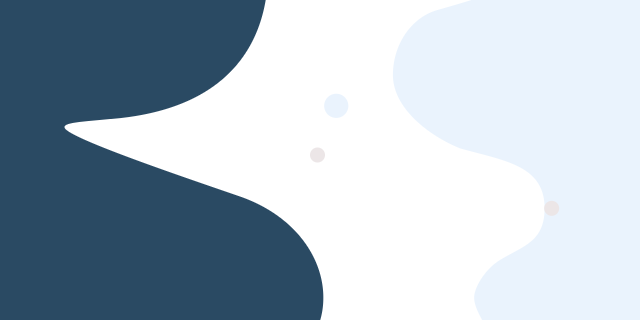
Reproduce this background procedurally as a WebGL 1 fragment shader.

```glsl
precision highp float;
// Flat background: a navy wave on the left, a pale blue wave on the right, and three dots on white.
uniform vec2 u_resolution;

// The canvas spans this many layout units, with y pointing down.
const vec2 CANVAS = vec2(768.0, 384.0);

const vec3 WHITE = vec3(1.0);
const vec3 NAVY = vec3(0.165, 0.29, 0.388);
const vec3 PALE_BLUE = vec3(0.918, 0.953, 0.992);
const vec3 BLUSH = vec3(0.925, 0.902, 0.906);

vec2 bezier(vec2 a, vec2 b, vec2 c, vec2 d, float t) {
  float s = 1.0 - t;
  return s * s * s * a + 3.0 * s * t * (s * b + t * c) + t * t * t * d;
}

vec2 bezierTangent(vec2 a, vec2 b, vec2 c, vec2 d, float t) {
  float s = 1.0 - t;
  return s * s * (b - a) + 2.0 * s * t * (c - b) + t * t * (d - c);
}

// Signed distance to a descending curve, positive to its right; zero outside its rows.
float edge(vec2 p, vec2 a, vec2 b, vec2 c, vec2 d) {
  if (p.y < a.y || p.y >= d.y) return 0.0;
  float t = 0.5;
  float stride = 0.25;
  // Bisect for the curve parameter on this row.
  for (int i = 0; i < 18; i++) {
    t += bezier(a, b, c, d, t).y < p.y ? stride : -stride;
    stride *= 0.5;
  }
  vec2 tangent = bezierTangent(a, b, c, d, t);
  return (p.x - bezier(a, b, c, d, t).x) * tangent.y / max(length(tangent), 0.0001);
}

// Each row belongs to exactly one segment, so the segments can be summed.
float leftWave(vec2 p) {
  return edge(p, vec2(319, -1), vec2(309, 60), vec2(268, 133), vec2(130, 143))
       + edge(p, vec2(130, 143), vec2(100, 146), vec2(76, 147), vec2(77.5, 153))
       + edge(p, vec2(77.5, 153), vec2(79, 165), vec2(225, 214), vec2(290, 236.5))
       + edge(p, vec2(290, 236.5), vec2(355, 260), vec2(388, 310), vec2(388, 357))
       + edge(p, vec2(388, 357), vec2(388, 366), vec2(387, 375), vec2(384, 385));
}

float rightWave(vec2 p) {
  return edge(p, vec2(569, -1), vec2(553, 4), vec2(539, 8), vec2(525, 12))
       + edge(p, vec2(525, 12), vec2(493, 21), vec2(471.5, 54), vec2(471.5, 90))
       + edge(p, vec2(471.5, 90), vec2(471.5, 130), vec2(515, 163), vec2(552, 178))
       + edge(p, vec2(552, 178), vec2(605, 193), vec2(653.5, 198), vec2(653.5, 250))
       + edge(p, vec2(653.5, 250), vec2(653.5, 290), vec2(628, 295), vec2(600, 312))
       + edge(p, vec2(600, 312), vec2(582, 323), vec2(569, 345), vec2(569, 357))
       + edge(p, vec2(569, 357), vec2(569, 367), vec2(575, 377), vec2(579, 385));
}

float circle(vec2 p, vec2 center, float radius) {
  return length(p - center) - radius;
}

// Coverage of a shape whose inside is negative.
float fill(float dist, float softness) {
  return clamp(0.5 - dist / softness, 0.0, 1.0);
}

void main() {
  vec2 uv = gl_FragCoord.xy / u_resolution;
  vec2 p = vec2(uv.x, 1.0 - uv.y) * CANVAS;
  float softness = CANVAS.y / u_resolution.y;

  // Waves
  vec3 color = mix(WHITE, NAVY, fill(leftWave(p), softness));
  color = mix(color, PALE_BLUE, fill(-rightWave(p), softness));

  // Dots
  color = mix(color, PALE_BLUE, fill(circle(p, vec2(403.5, 127), 14.5), softness));
  color = mix(color, BLUSH, fill(circle(p, vec2(381, 186), 9.0), softness));
  color = mix(color, BLUSH, fill(circle(p, vec2(662, 250), 9.0), softness));

  gl_FragColor = vec4(color, 1.0);
}
```
